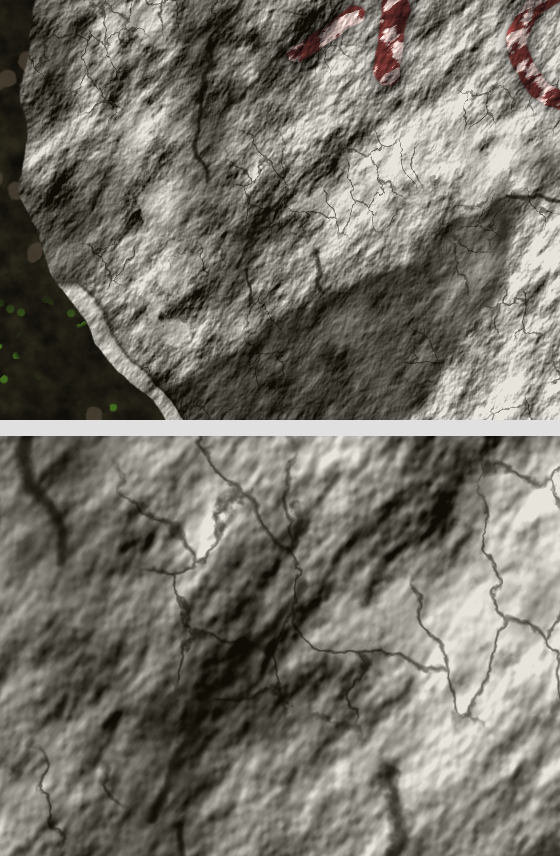
Top: the whole. Bottom: its middle third, enlarged.
Write a Shadertoy shader that draws this texture.

```glsl
// Weathered grey boulder over dark soil, with a shadowed hollow and worn red paint.
// Slanted layered noise gives relief and mottling, cellular noise gives cracks and
// litter, and soft blobs, segments and edge curves place the larger features.

const vec3 WARM_TINT = vec3(0.006, -0.004, -0.036);
const vec3 SOIL = vec3(0.115, 0.105, 0.070);
const vec3 DRY_LEAF = vec3(0.29, 0.25, 0.20);
const vec3 GREEN_LEAF = vec3(0.25, 0.42, 0.12);
const vec3 RED_PAINT = vec3(0.33, 0.15, 0.14);
const vec3 WORN_PAINT = vec3(0.72, 0.64, 0.62);
const float RELIEF = 0.042;
const float MOTTLING = 0.75;
const float SHADOW_TONE = 0.47;
const float PALE_TONE = 0.80;
const float GRAIN_ANGLE = 0.95;

// Each patch: centre, then radii
const vec4 PALE_PATCHES[7] = vec4[7](
    vec4(0.36, 0.70, 0.13, 0.07), vec4(0.34, 0.52, 0.10, 0.08),
    vec4(0.39, 0.35, 0.07, 0.10), vec4(0.42, 0.22, 0.09, 0.06),
    vec4(0.31, 0.93, 0.12, 0.09), vec4(1.17, 0.64, 0.20, 0.12),
    vec4(0.86, 0.54, 0.20, 0.10));
const vec4 DARK_PATCHES[7] = vec4[7](
    vec4(0.50, 0.62, 0.06, 0.20), vec4(0.57, 0.39, 0.06, 0.12),
    vec4(0.49, 0.93, 0.06, 0.13), vec4(0.19, 0.45, 0.08, 0.20),
    vec4(1.20, 0.45, 0.03, 0.07), vec4(1.32, 0.60, 0.03, 0.05),
    vec4(0.14, 0.87, 0.06, 0.12));
// Each crack: start, then end
const vec4 CRACKS[7] = vec4[7](
    vec4(0.56, 0.99, 0.47, 0.80), vec4(0.47, 0.80, 0.49, 0.56),
    vec4(0.68, 0.56, 0.55, 0.37), vec4(0.74, 0.40, 0.76, 0.31),
    vec4(0.58, 0.36, 0.60, 0.27), vec4(0.66, 0.88, 0.54, 0.74),
    vec4(1.19, 0.52, 1.34, 0.53));

vec2 hash2(vec2 p) {
    vec3 q = fract(p.xyx * vec3(0.1031, 0.1030, 0.0973));
    q += dot(q, q.yzx + 33.33);
    return fract((q.xx + q.yz) * q.zy);
}

float valueNoise(vec2 p) {
    vec2 i = floor(p), f = fract(p);
    f = f * f * (3.0 - 2.0 * f);
    float low = mix(hash2(i).x, hash2(i + vec2(1, 0)).x, f.x);
    float high = mix(hash2(i + vec2(0, 1)).x, hash2(i + 1.0).x, f.x);
    return mix(low, high, f.y);
}

float fbm(vec2 p) {
    float sum = 0.0, amp = 0.5;
    for (int i = 0; i < 6; i++) {
        sum += amp * valueNoise(p);
        p = mat2(1.68, 1.26, -1.26, 1.68) * p + 17.3;
        amp *= 0.5;
    }
    return sum;
}

// Nearest distance, second distance, cell id
vec3 cells(vec2 p) {
    vec3 best = vec3(9.0, 9.0, 0.0);
    for (int k = 0; k < 9; k++) {
        vec2 cell = floor(p) + vec2(k % 3, k / 3) - 1.0;
        vec2 h = hash2(cell);
        float d = length(cell + h - p);
        if (d < best.x) best = vec3(d, best.x, fract(h.x * 7.0 + h.y * 13.0));
        else best.y = min(best.y, d);
    }
    return best;
}

float segment(vec2 p, vec2 a, vec2 b) {
    vec2 ab = b - a;
    return length(p - a - ab * clamp(dot(p - a, ab) / dot(ab, ab), 0.0, 1.0));
}

float patches(vec2 p, vec4 list[7]) {
    float sum = 0.0;
    for (int i = 0; i < 7; i++) {
        vec2 d = p - list[i].xy;
        d.x -= 0.3 * d.y;
        d /= list[i].zw;
        sum += exp(-dot(d, d));
    }
    return min(sum, 1.0);
}

float relief(vec2 p) {
    float c = cos(GRAIN_ANGLE), s = sin(GRAIN_ANGLE);
    return fbm(mat2(c, -s, s, c) * p * vec2(5.0, 9.0));
}

vec3 ground(vec2 p) {
    vec3 litter = cells(p * 17.0 + 0.7 * fbm(p * 9.0));
    vec3 col = SOIL * (0.25 + 1.5 * fbm(p * 26.0));
    float leaf = 1.0 - smoothstep(0.30, 0.42, litter.x);
    col = mix(col, DRY_LEAF, leaf * step(0.88, litter.z) * 0.8);
    vec3 sprout = cells(p * 36.0);
    float green = step(0.72, sprout.z) * (1.0 - smoothstep(0.25, 0.45, sprout.x));
    float clump = smoothstep(0.52, 0.62, valueNoise(p * 11.0 + 4.0));
    return mix(col, GREEN_LEAF, green * clump * (1.0 - smoothstep(0.2, 0.32, p.y)));
}

void mainImage(out vec4 fragColor, in vec2 fragCoord) {
    vec2 p = fragCoord / iResolution.y;
    float aa = 1.5 / iResolution.y;
    vec2 wobble = vec2(fbm(p * 11.0), fbm(p * 11.0 + 40.0)) - 0.5;
    vec2 q = p + 0.07 * wobble;

    // Broad tones, relief light and mottling
    float mottle = fbm(p * vec2(15.0, 13.0) + 8.0) - 0.5;
    float tone = 0.46 + 0.25 * smoothstep(0.45, 1.25, p.x);
    tone -= 0.12 * smoothstep(0.72, 1.0, p.y) * smoothstep(0.5, 0.8, p.x);
    float slope = (relief(p + vec2(-0.003, 0.004)) - relief(p)) / 0.005;
    tone += MOTTLING * mottle - RELIEF * slope;
    float pale = patches(q, PALE_PATCHES);
    float flakes = smoothstep(0.46, 0.60, fbm(p * 19.0 + 3.0) + 0.16 * pale - 0.06);
    tone = mix(tone, PALE_TONE + 0.4 * mottle - 0.02 * slope, 0.85 * pale * flakes);
    tone *= 1.0 - 0.42 * patches(q, DARK_PATCHES);

    // Shadowed hollow, dark along its upper lip
    float lip = 0.17 + 0.54 * (q.x - 0.55) - q.y;
    float side = 1.24 - 0.25 * pow(max(0.5 - q.y, 0.0) / 0.5, 1.6) - q.x;
    float hollow = smoothstep(-0.015, 0.02, lip) * smoothstep(-0.012, 0.03, side);
    tone *= mix(1.0, SHADOW_TONE, hollow);
    float lipLine = exp(-abs(lip) * 70.0) * smoothstep(0.0, 0.03, side);
    tone *= 1.0 - 0.55 * lipLine * smoothstep(0.35, 0.65, valueNoise(p * 9.0) + 0.2);

    // Long cracks and a broken network of fine ones
    float crack = 9.0;
    for (int i = 0; i < 7; i++) crack = min(crack, segment(q, CRACKS[i].xy, CRACKS[i].zw));
    tone *= 1.0 - 0.6 * (1.0 - smoothstep(0.001, 0.009, crack));
    tone *= 1.0 - 0.22 * exp(-crack * 45.0);
    vec3 net = cells((p + 0.11 * wobble) * vec2(15.0, 10.0));
    float fissure = 1.0 - smoothstep(0.0, 0.08, net.y - net.x);
    tone *= 1.0 - 0.5 * fissure * smoothstep(0.5, 0.7, valueNoise(p * 8.0 + 21.0));

    // Left outline and pale lower ledge
    float outline = 0.055 + 0.33 * pow(max(0.55 - p.y, 0.0) / 0.55, 1.5);
    outline += 0.03 * smoothstep(0.8, 0.95, p.y) + 0.008 * sin(p.y * 31.0);
    float inside = p.x - outline + 0.035 * wobble.x;
    tone *= 0.78 + 0.22 * smoothstep(0.0, 0.09, inside);
    float low = 1.0 - smoothstep(0.31, 0.33, p.y);
    float ledge = low * (1.0 - smoothstep(0.047, 0.053, inside));
    tone = mix(tone, 0.64 + 0.7 * mottle - 0.03 * slope, ledge);
    tone *= 1.0 - 0.5 * low * exp(-abs(inside - 0.056) * 130.0);
    vec3 col = clamp(tone, 0.05, 0.90) + WARM_TINT;

    // Worn paint smears
    vec2 r = p + 0.03 * wobble;
    float smear = segment(r, vec2(0.70, 0.875), vec2(0.85, 0.96)) - 0.021;
    smear = min(smear, segment(r, vec2(0.94, 0.98), vec2(0.92, 0.83)) - 0.033);
    smear = min(smear, abs(length(r - vec2(1.37, 0.89)) - 0.135) - 0.024);
    float paint = 1.0 - smoothstep(-0.003, 0.003, smear);
    float wear = smoothstep(0.48, 0.58, fbm(mat2(0.8, -0.6, 0.6, 0.8) * p * vec2(17.0, 42.0)));
    vec3 coat = mix(RED_PAINT, WORN_PAINT, wear) * (1.0 + 0.8 * mottle - 0.06 * slope);
    col = mix(col * (1.0 - 0.35 * exp(-max(smear, 0.0) * 110.0)), coat, paint);

    col = mix(ground(p), col, smoothstep(-aa, aa, inside));
    fragColor = vec4(clamp(col, 0.0, 1.0), 1.0);
}
```
